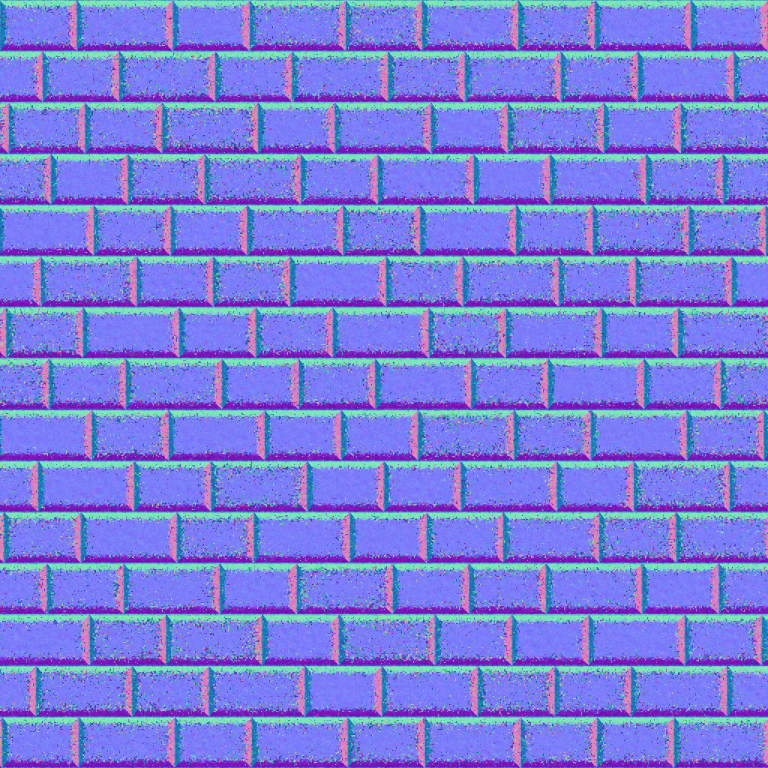
A three.js fragment shader for this texture map:

```glsl
// Tangent-space normal map of a wall of bevelled bricks in fifteen courses.
// Each course holds nine bricks, narrow and wide in turn, and is shifted a fixed
// step from the one above; mitred slopes, pits and grain tilt the encoded normal.
#define ROWS 15.0
#define ROW_SHIFT (1.0 / 18.0)
#define NARROW 0.1
#define WIDE 0.125
#define BEVEL 0.0096
#define LEFT_SQUEEZE 1.3
#define SLOPE 1.5
#define GROOVE 0.0024
#define GRAIN_CELLS 512.0
#define GRAIN_TILT 1.8
#define PIT_CELLS 72.0
#define WEAR 0.62

varying vec2 vUv;

vec3 hash3(vec2 p) {
  vec3 q = fract(p.xyx * vec3(0.1031, 0.1030, 0.0973));
  q += dot(q, q.yxz + 33.33);
  return fract((q.xxy + q.yzz) * q.zyx);
}

// Smoothly interpolated random triple, one value per grain cell.
vec3 grainNoise(vec2 p) {
  p -= 0.5;
  vec2 cell = floor(p);
  vec2 f = smoothstep(0.0, 1.0, p - cell);
  vec3 low = mix(hash3(cell), hash3(cell + vec2(1.0, 0.0)), f.x);
  vec3 high = mix(hash3(cell + vec2(0.0, 1.0)), hash3(cell + 1.0), f.x);
  return mix(low, high, f.y);
}

// Cellular noise: offset to the nearest pit centre (xy) and its random weight (z).
vec3 nearestPit(vec2 p, float period) {
  vec2 cell = floor(p);
  vec3 best = vec3(9.0, 9.0, 0.0);
  for (int j = -1; j <= 1; j++) {
    for (int i = -1; i <= 1; i++) {
      vec2 c = cell + vec2(float(i), float(j));
      vec3 h = hash3(mod(c, period) + 7.0);
      vec2 offset = c + h.xy - p;
      if (dot(offset, offset) < dot(best.xy, best.xy)) best = vec3(offset, h.z);
    }
  }
  return best;
}

void main() {
  // Brick layout: distances to the four edges and an id
  float depth = (1.0 - vUv.y) * ROWS;
  float row = floor(depth);
  float top = fract(depth) / ROWS;
  float along = fract(vUv.x - row * ROW_SHIFT);
  float pairIndex = floor(along / (NARROW + WIDE));
  float inPair = along - pairIndex * (NARROW + WIDE);
  float isWide = step(NARROW, inPair);
  float left = inPair - isWide * NARROW;
  float right = mix(NARROW, WIDE, isWide) - left;
  float bottom = 1.0 / ROWS - top;
  vec3 brick = hash3(vec2(pairIndex * 2.0 + isWide, row) + 41.0);
  float age = 0.2 + 0.7 * brick.x;

  // Nearest edge and the outward direction of its mitred slope
  vec2 edge = vec2(min(left * LEFT_SQUEEZE, right), min(top, bottom));
  vec2 side = vec2(left < right ? -1.0 : 1.0, bottom < top ? -1.0 : 1.0);
  float dist = min(edge.x, edge.y);
  float upright = smoothstep(-0.0015, 0.0015, edge.x - edge.y);
  vec2 outward = side * vec2(1.0 - upright, upright);

  vec3 grain = grainNoise(vUv * GRAIN_CELLS);
  vec3 chip = grainNoise(vUv * GRAIN_CELLS + 613.0);
  vec3 pit = nearestPit(vUv * PIT_CELLS, PIT_CELLS);
  vec2 spread = grain.xy - 0.5;

  // Ragged bevel, steepest at the outer edge
  float ragged = dist + (chip.z - 0.5) * 0.005;
  float bevel = 1.0 - smoothstep(BEVEL - 0.003, BEVEL + 0.002, ragged);
  float steep = SLOPE * (1.2 - 0.45 * dist / BEVEL) * (0.75 + 0.5 * chip.x);
  vec2 tilt = outward * bevel * steep + spread * bevel * 0.5;

  // Soft pitting on the face, stronger on some bricks
  float face = 1.0 - bevel;
  float hollow = 1.0 - smoothstep(0.1, 0.65, length(pit.xy));
  tilt += pit.xy * hollow * (0.1 + 0.3 * brick.y * pit.z) * face;
  tilt += spread * 0.16 * face;

  // Speckled wear, dense where the bevel meets the face and patchy further in
  float reach = 0.003 + 0.009 * age;
  float nearEdge = exp(-max(dist - BEVEL, 0.0) / reach);
  float patches = age * (0.4 + 0.6 * smoothstep(0.2, 0.9, pit.z));
  float density = WEAR * nearEdge * (0.6 + 0.4 * age) + 0.17 * patches;
  float outer = mix(0.4, 0.2, upright);
  density *= mix(outer, 1.0, smoothstep(0.2 * BEVEL, 1.1 * BEVEL, dist));
  float speck = smoothstep(-0.06, 0.06, density - chip.y);
  vec2 loose = spread * GRAIN_TILT + vec2(-0.12, 0.06);
  tilt = mix(tilt, loose + tilt * 0.35, speck * 0.9);

  // Thin groove between bricks
  float groove = 1.0 - smoothstep(0.0006, GROOVE, dist);
  tilt = mix(tilt, vec2(-0.4, 0.1) + spread * 0.6, groove * 0.75);

  // Encode; loose grains sit deeper, so they lose some of the upward component
  vec3 normal = normalize(vec3(tilt, 1.0));
  vec3 color = 0.5 + 0.5 * normal;
  color.b -= 0.02 + 0.32 * speck * grain.z + 0.08 * groove + 0.04 * bevel;
  color -= vec3(0.015, 0.01, 0.0);
  gl_FragColor = vec4(color, 1.0);
}
```
